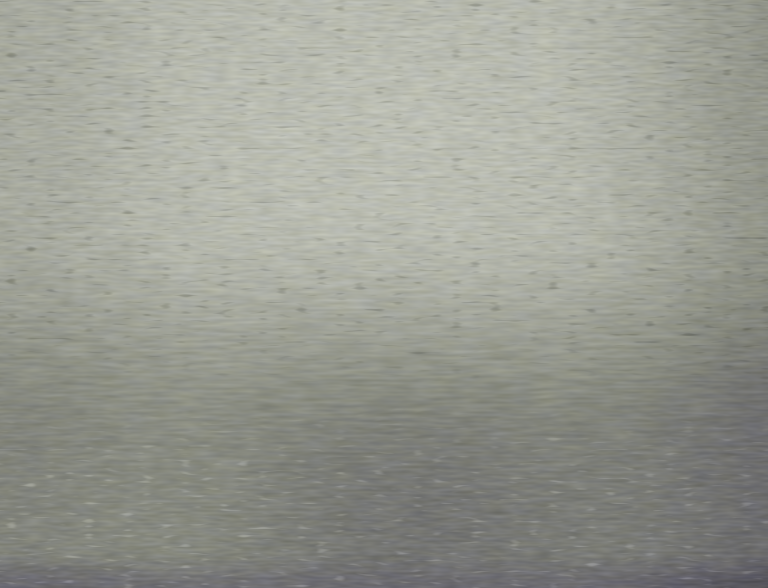
This texture is drawn by a WebGL 1 fragment shader. Its source:

```glsl
precision highp float;
uniform vec2 u_resolution;

// Broad lighting, in canvas fractions
const float LOW_LIGHT = 0.56;
const float UPPER_GAIN = 0.135;
const vec2 RISE = vec2(0.25, 0.63);
const vec2 GLOW_CENTRE = vec2(0.50, 0.76);
const vec2 GLOW_RADIUS = vec2(0.38, 0.32);
const float GLOW_GAIN = 0.04;
const vec2 SHADE_CENTRE = vec2(0.56, 0.10);
const vec2 SHADE_RADIUS = vec2(0.30, 0.27);
const float SHADE_DEPTH = 0.105;
const float LEFT_FALLOFF = 0.05;
const float RIGHT_FALLOFF = 0.13;
const float BOTTOM_FALLOFF = 0.10;

// Brushed grain, in cells per canvas height
const vec2 SHORT_GRAIN = vec2(38.0, 205.0);
const vec2 LONG_GRAIN = vec2(15.0, 161.0);
const vec2 SOFT_GRAIN = vec2(11.0, 47.0);
const float GRAIN_CONTRAST = 0.085;
const float FLECK_CONTRAST = 0.11;
const float HUE_CONTRAST = 0.018;

// Colour offsets from grey
const vec3 WARM_TINT = vec3(0.0, 0.010, -0.032);
const vec3 COOL_TINT = vec3(0.0, -0.003, 0.012);

vec2 gradientAt(vec2 cell) {
  vec3 h = fract(cell.xyx * vec3(0.1031, 0.1030, 0.0973));
  h += dot(h, h.yzx + 33.33);
  float angle = 6.28318 * fract((h.x + h.y) * h.z);
  return vec2(cos(angle), sin(angle));
}

float gradientNoise(vec2 p) {
  vec2 cell = floor(p);
  vec2 f = p - cell;
  vec2 w = f * f * f * (f * (f * 6.0 - 15.0) + 10.0);
  vec2 e = vec2(1.0, 0.0);
  float a = dot(gradientAt(cell), f);
  float b = dot(gradientAt(cell + e.xy), f - e.xy);
  float c = dot(gradientAt(cell + e.yx), f - e.yx);
  float d = dot(gradientAt(cell + e.xx), f - e.xx);
  return mix(mix(a, b, w.x), mix(c, d, w.x), w.y);
}

float softSpot(vec2 uv, vec2 centre, vec2 radius) {
  vec2 d = (uv - centre) / radius;
  return exp(-dot(d, d));
}

float sheetLight(vec2 uv) {
  float light = LOW_LIGHT + UPPER_GAIN * smoothstep(RISE.x, RISE.y, uv.y);
  light += GLOW_GAIN * softSpot(uv, GLOW_CENTRE, GLOW_RADIUS);
  light -= SHADE_DEPTH * softSpot(uv, SHADE_CENTRE, SHADE_RADIUS);
  light -= LEFT_FALLOFF * smoothstep(0.28, 0.0, uv.x);
  light -= RIGHT_FALLOFF * pow(smoothstep(0.62, 1.04, uv.x), 1.7);
  light -= BOTTOM_FALLOFF * smoothstep(0.07, 0.0, uv.y)
         * (1.0 - 0.6 * softSpot(uv, SHADE_CENTRE, SHADE_RADIUS));
  return light;
}

void main() {
  vec2 uv = gl_FragCoord.xy / u_resolution;
  vec2 p = gl_FragCoord.xy / u_resolution.y;

  // Short strokes dominate, long strokes take over in the middle band
  float shortGrain = gradientNoise(p * SHORT_GRAIN + 7.3);
  float longGrain = gradientNoise(p * LONG_GRAIN + 51.7);
  float softGrain = gradientNoise(p * SOFT_GRAIN + 23.1);
  float band = softSpot(uv, vec2(0.5, 0.36), vec2(0.8, 0.2));
  float grain = mix(shortGrain, longGrain, 0.35 + 0.35 * band) + 0.25 * softGrain;

  // Sparse flecks: dark on the lit part, pale in the shade
  float fleck = smoothstep(0.22, 0.65, gradientNoise(p * SHORT_GRAIN * 0.8 + 113.9));
  float fleckSign = mix(1.0, -1.0, smoothstep(0.15, 0.5, uv.y));

  float light = sheetLight(uv);
  float value = light + GRAIN_CONTRAST * grain + FLECK_CONTRAST * fleck * fleckSign;

  // Warm grey where lit, cool grey along the lower edge
  vec3 tint = mix(COOL_TINT, WARM_TINT, smoothstep(0.37, 0.56, light));
  tint += COOL_TINT * smoothstep(0.06, 0.0, uv.y);
  float hue = gradientNoise(p * SHORT_GRAIN * 0.6 + 71.3);
  vec3 color = vec3(value) + tint + HUE_CONTRAST * hue * vec3(0.5, 0.3, -1.5);

  gl_FragColor = vec4(clamp(color, 0.0, 1.0), 1.0);
}
```
